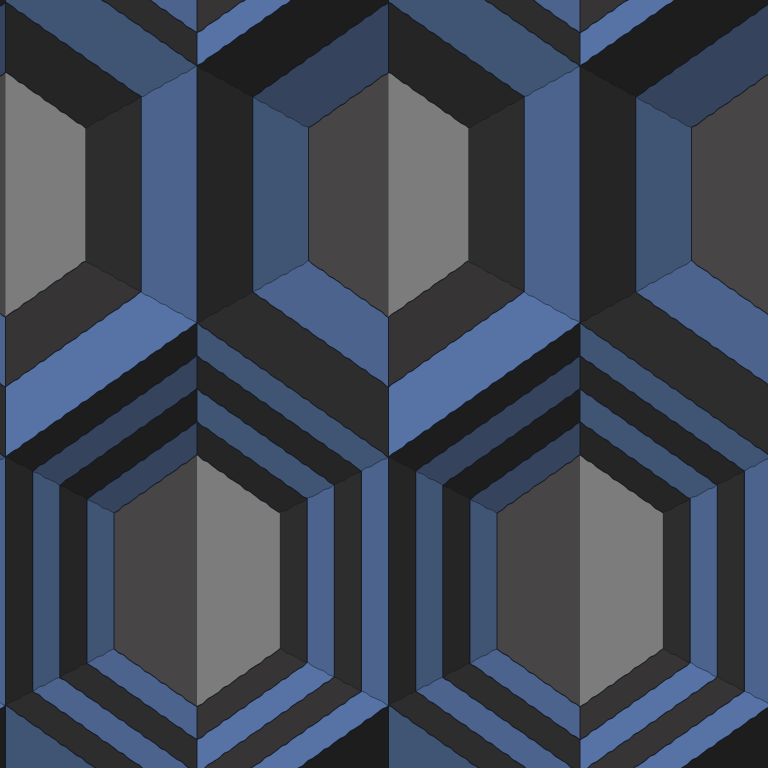
A Shadertoy shader for this pattern:

```glsl
// Interlocking rows of faceted hexagons: wide two-ring cells alternate with narrow four-ring cells.
// Each cell is a pair of side and slope coordinates cut into rings; facets are toned as if lit
// from the lower right, and thin navy seams trace the joints.

const float SLOPE = 0.70;
const vec2 PERIOD = vec2(0.4987, 1.0065);

// Offset from the nearest lattice centre
vec2 cellOffset(vec2 p, vec2 centre) {
    vec2 q = p - centre;
    return q - PERIOD * round(q / PERIOD);
}

vec3 hexagonColour(vec2 q, vec2 core, vec2 ringWidth, float ringCount) {
    float right = step(0.0, q.x);
    float down = step(q.y, 0.0);

    // Ring coordinates for the upright sides and the sloping ends
    vec2 extent = vec2(abs(q.x), abs(q.y) + SLOPE * abs(q.x));
    vec2 r = (extent - core) / ringWidth;
    float depth = max(r.x, r.y);
    bool onSide = r.x > r.y;
    bool inCore = depth < 0.0;

    // Facet tone, 0 (upper left) to 3 (lower right)
    float tone = (onSide ? 1.0 + right : right + 2.0 * down) / 3.0;
    vec3 blue = mix(vec3(0.208, 0.267, 0.360), vec3(0.342, 0.450, 0.650), tone);
    vec3 dark = mix(vec3(0.115), vec3(0.215, 0.205, 0.208), tone);

    // Bands alternate outward and swap across the vertical axis
    float ring = clamp(floor(depth), 0.0, ringCount - 1.0);
    vec3 colour = mix(blue, dark, mod(ring + right, 2.0));
    if (inCore) colour = mix(vec3(0.282, 0.272, 0.275), vec3(0.485), right);

    // Seams along ring edges, mitred corners and the vertical axis
    float edge = max(round(depth), 0.0);
    float unit = onSide ? ringWidth.x : ringWidth.y / length(vec2(1.0, SLOPE));
    float ringSeam = abs(depth - edge) * unit;
    vec2 mitreGradient = vec2(1.0 / ringWidth.x - SLOPE / ringWidth.y, 1.0 / ringWidth.y);
    float mitreSeam = abs(r.x - r.y) / length(mitreGradient);

    float ink = 0.0;
    if (!inCore && mitreSeam < 0.0006) ink = 0.5;
    if (!inCore && !onSide && abs(q.x) < 0.0007) ink = 0.85;
    if (ringSeam < 0.0007) ink = (edge == 0.0 && onSide && right > 0.5) ? 0.25 : 0.85;
    return mix(colour, vec3(0.06, 0.085, 0.125), ink);
}

vec3 patternColour(vec2 p) {
    // Slight serration of the sloping edges
    p.y += 0.0006 * sin(p.x * 340.0) + 0.0003 * sin(p.x * 577.0);

    vec2 wide = cellOffset(p, vec2(0.5059, 0.7467));
    if (abs(wide.y) + SLOPE * abs(wide.x) < 0.3417)
        return hexagonColour(wide, vec2(0.1041, 0.1595), vec2(0.0726, 0.0911), 2.0);

    vec2 narrow = cellOffset(p, vec2(0.2565, 0.2435));
    return hexagonColour(narrow, vec2(0.1081, 0.1641), vec2(0.0353, 0.0430), 4.0);
}

void mainImage(out vec4 fragColor, in vec2 fragCoord) {
    // Smooth all edges with a 4 by 4 grid of samples
    vec3 sum = vec3(0.0);
    for (int j = 0; j < 4; j++)
        for (int i = 0; i < 4; i++) {
            vec2 jitter = (vec2(i, j) + 0.5) / 4.0 - 0.5;
            sum += patternColour((fragCoord + jitter) / iResolution.y);
        }
    fragColor = vec4(sum / 16.0, 1.0);
}
```
